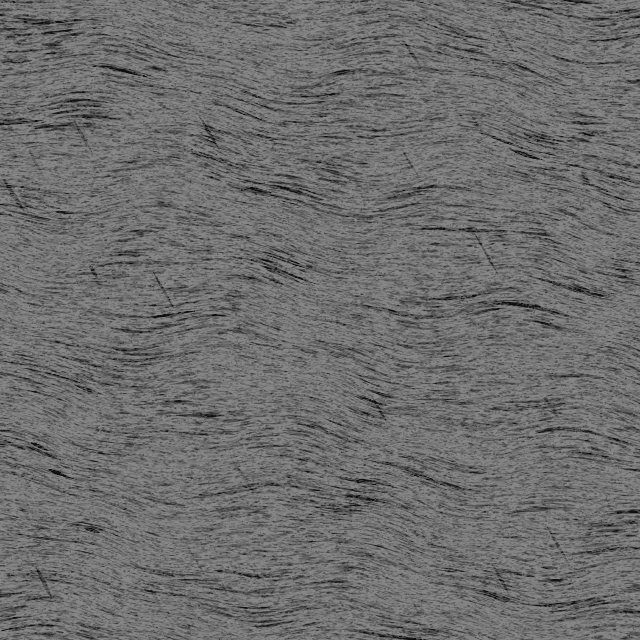
A WebGL 2 fragment shader for this texture:

```glsl
#version 300 es
precision highp float;

uniform vec2 u_resolution;
out vec4 fragColor;

vec4 hash4(vec2 cell, float seed) {
  vec4 v = fract(vec4(cell.xyx, cell.y + seed) * vec4(0.1031, 0.1030, 0.0973, 0.1099) + seed * 0.137);
  v += dot(v, v.wzxy + 33.33);
  return fract((v.xxyz + v.yzzw) * v.zywx);
}

vec2 rotate(vec2 p, float angle) {
  float c = cos(angle), s = sin(angle);
  return vec2(c * p.x + s * p.y, c * p.y - s * p.x);
}

// Cellular strokes: one tapered fleck per cell, summed over the neighbours
float flecks(vec2 p, vec2 cells, float keep, float seed) {
  vec2 q = p * cells;
  float soft = 0.6 * cells.y / u_resolution.y;
  float total = 0.0;
  for (int j = -1; j <= 1; j++) {
    for (int i = -1; i <= 1; i++) {
      vec2 cell = floor(q) + vec2(i, j);
      vec4 shape = hash4(cell, seed);
      vec4 tone = hash4(cell, seed + 5.5);
      vec2 d = q - cell - shape.xy;
      float along = abs(d.x) / mix(0.3, 0.95, shape.z);
      float halfWidth = mix(0.12, 0.38, shape.w) * max(0.0, 1.0 - along * along);
      float across = abs(d.y + d.x * (tone.z - 0.5) * 0.7);
      float cover = 1.0 - smoothstep(-soft, soft, across - halfWidth);
      cover *= 1.0 - smoothstep(0.8, 1.0, along);
      total += cover * step(tone.x, keep) * mix(0.15, 1.0, tone.y);
    }
  }
  return total;
}

void main() {
  vec2 p = gl_FragCoord.xy / u_resolution.y;

  // Brushing direction: shallow arcs that fall to the right
  float phase = 13.0 * p.x + 6.0 * p.y;
  float bend = -0.12 * p.x + 0.015 * sin(phase) + 0.004 * sin(29.0 * p.x - 17.0 * p.y);
  vec2 flow = vec2(p.x, p.y - bend);

  // Uneven wear from layered sines
  float wear = 0.5 + 0.25 * sin(13.0 * p.x + 9.0 * p.y + 2.0 * sin(19.0 * p.y))
                   + 0.25 * sin(47.0 * flow.y - 11.0 * p.x + 2.0 * sin(17.0 * p.x));
  float falling = smoothstep(0.1, 0.9, -cos(phase));

  // Grain and short fibres
  float fine = flecks(p, vec2(230.0, 260.0), 0.9, 1.0);
  float coarse = flecks(flow, vec2(95.0, 200.0), 0.8, 2.0);
  float streak = flecks(flow, vec2(60.0, 230.0), 0.75, 3.0);
  float fibre = flecks(flow, vec2(22.0, 150.0), 0.35, 4.0);
  float shade = 0.528 - 0.14 * fine - 0.11 * coarse;
  shade -= 0.15 * streak * mix(0.5, 1.3, wear);
  shade -= 0.19 * fibre * mix(0.4, 1.4, wear);

  // Long thin scratches, bold gouges and a few steep nicks
  float broken = mix(0.6, 1.1, clamp(fine + coarse, 0.0, 1.0));
  float scratch = flecks(flow, vec2(10.0, 115.0), 0.13, 6.0);
  float gouge = flecks(flow, vec2(23.0, 115.0), 0.14, 7.0);
  float nick = flecks(rotate(p, -1.05), vec2(22.0, 110.0), 0.012, 8.0);
  shade -= 0.36 * scratch * broken * mix(0.35, 1.0, wear);
  shade -= 0.55 * gouge * broken * falling * smoothstep(0.3, 0.8, wear);
  shade -= 0.24 * nick * broken;

  // Pale hairlines crossing the grain
  float hairline = flecks(rotate(p, 0.55), vec2(14.0, 150.0), 0.08, 9.0)
                 + flecks(rotate(p, -1.3), vec2(18.0, 160.0), 0.05, 10.0);
  shade = mix(shade, 0.5, 0.4 * clamp(hairline, 0.0, 1.0));

  fragColor = vec4(vec3(clamp(shade, 0.06, 0.54)), 1.0);
}
```
